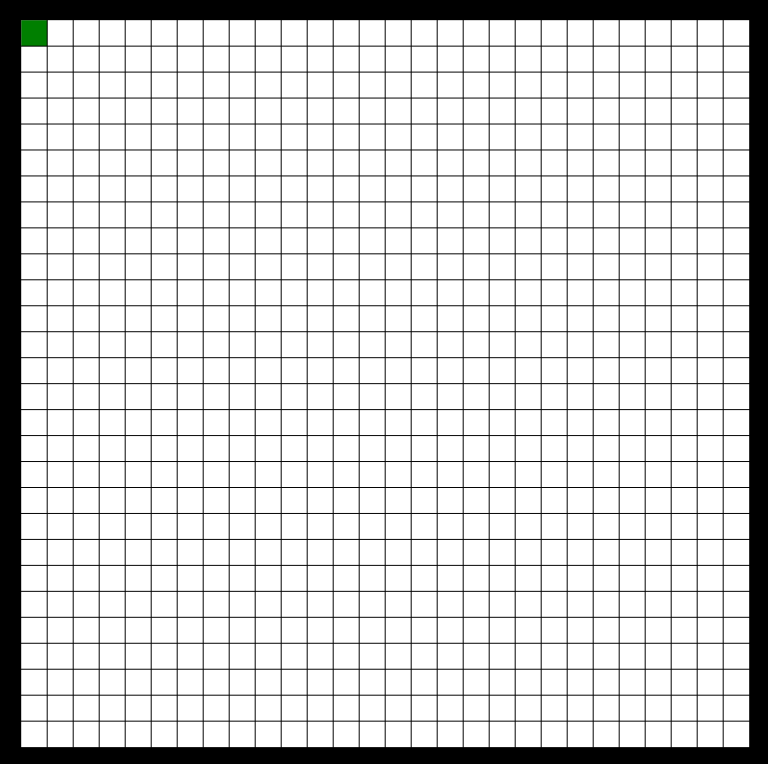
Give the GLSL for this pattern, as a Shadertoy shader.

```glsl
// Black-framed white board of 28 by 28 cells with thin black rules and one green corner cell.

const float CELLS = 28.0;

// Share of a pixel covered by a band of the given half width, at distance d from its centre.
vec2 bandCoverage(vec2 d, float halfWidth, vec2 pixel) {
    vec2 lower = max(d - 0.5 * pixel, vec2(-halfWidth));
    vec2 upper = min(d + 0.5 * pixel, vec2(halfWidth));
    return clamp((upper - lower) / pixel, 0.0, 1.0);
}

void mainImage(out vec4 fragColor, in vec2 fragCoord) {
    // Board coordinates in cells, counted from the top left corner
    vec2 uv = fragCoord / iResolution.xy;
    uv.y = 1.0 - uv.y;
    vec2 boardMin = vec2(0.0276, 0.0264);
    vec2 boardSize = vec2(0.9755, 0.9779) - boardMin;
    vec2 cell = (uv - boardMin) / boardSize * CELLS;
    vec2 pixel = CELLS / (boardSize * iResolution.xy);

    // Marked cell
    vec2 marked = bandCoverage(cell - 0.5, 0.5, pixel);
    vec3 color = mix(vec3(1.0), vec3(0.0, 0.5, 0.0), marked.x * marked.y);

    // Inner rules between neighbouring cells
    vec2 nearestRule = clamp(round(cell), 1.0, CELLS - 1.0);
    vec2 rule = bandCoverage(cell - nearestRule, 0.019, pixel);
    color *= (1.0 - rule.x) * (1.0 - rule.y);

    // Black frame outside the board
    vec2 inside = bandCoverage(cell - 0.5 * CELLS, 0.5 * CELLS, pixel);
    color *= inside.x * inside.y;

    fragColor = vec4(color, 1.0);
}
```
